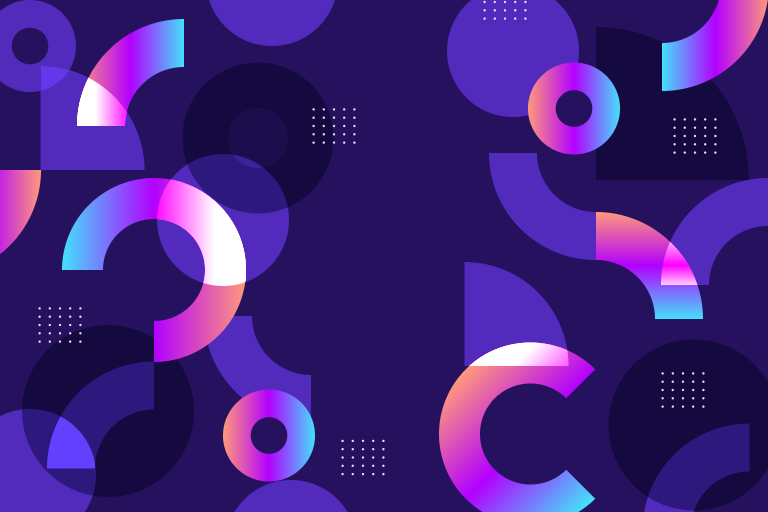
Write a Shadertoy shader that draws this background.

```glsl
// Flat geometric backdrop: discs, rings, quarter arcs and dot grids on deep indigo.
// Shapes are distance functions on a 768 x 512 layout with y pointing down.
// Violet shapes brighten what lies below them; neon arcs carry linear gradients.

const vec3 INDIGO = vec3(0.145, 0.067, 0.369);
const vec3 VIOLET = vec3(0.32, 0.17, 0.74);

float pixelSize;

float fill(float d) { return clamp(0.5 - d / pixelSize, 0.0, 1.0); }

float ring(vec2 d, float outer, float inner) {
    float r = length(d);
    return max(r - outer, inner - r);
}

// Ring limited to the quadrant given by the signs in side
float quarterArc(vec2 d, vec2 side, float outer, float inner) {
    vec2 cut = -d * side;
    return max(ring(d, outer, inner), max(cut.x, cut.y));
}

// Cyan at 0, purple at 0.5, salmon at 1
vec3 neon(float t) {
    vec3 purple = vec3(0.70, 0.0, 1.0);
    t = clamp(t, 0.0, 1.0) * 2.0 - 1.0;
    return mix(purple, t < 0.0 ? vec3(0.27, 0.88, 0.98) : vec3(1.0, 0.60, 0.48), abs(t));
}

void paint(inout vec3 col, vec3 ink, float d) { col = mix(col, ink, fill(d)); }

void brighten(inout vec3 col, float d) {
    paint(col, min(col * VIOLET / INDIGO, 1.0), d);
}

void darken(inout vec3 col, float d, float amount) {
    col *= mix(vec3(1.0), vec3(0.55, 0.58, 0.67), fill(d) * amount);
}

void mainImage(out vec4 fragColor, in vec2 fragCoord) {
    pixelSize = 512.0 / iResolution.y;
    vec2 p = vec2(384, 256) + vec2(1, -1) * (fragCoord - 0.5 * iResolution.xy) * pixelSize;
    vec3 col = INDIGO;

    // Dark shapes
    darken(col, ring(p - vec2(258, 138), 75.5, 30.0), 1.0);
    darken(col, length(p - vec2(258, 138)) - 30.0, 0.55);
    darken(col, quarterArc(p - vec2(596, 180), vec2(1, -1), 153.0, 0.0), 1.0);
    darken(col, length(p - vec2(108, 411)) - 86.0, 1.0);
    darken(col, length(p - vec2(694, 425)) - 85.5, 1.0);

    // Violet discs and quarter arcs below the neon
    vec2 discs[4] = vec2[](vec2(272, -20), vec2(513, 51), vec2(30, 475), vec2(291, 546));
    for (int i = 0; i < 4; i++) brighten(col, length(p - discs[i]) - 66.0);

    vec4 arcs[4] = vec4[](vec4(596, 153, -1, 1), vec4(311, 316, -1, 1),
                          vec4(154, 468.5, -1, -1), vec4(749.5, 530.5, -1, -1));
    for (int i = 0; i < 4; i++)
        brighten(col, quarterArc(p - arcs[i].xy, arcs[i].zw, 107.0, 59.0));

    // Neon quarter arcs
    vec2 d = p - vec2(184, 126);
    paint(col, neon(-d.x / 107.0), quarterArc(d, vec2(-1), 107.0, 59.0));
    d = p - vec2(-66, 170);
    paint(col, neon(d.x / 107.0), quarterArc(d, vec2(1), 107.0, 59.0));
    d = p - vec2(662, -16);
    paint(col, neon(d.x / 107.0), quarterArc(d, vec2(1), 107.0, 59.0));
    d = p - vec2(596, 319);
    paint(col, neon(-d.y / 107.0), quarterArc(d, vec2(1, -1), 107.0, 59.0));

    // Three-quarter arc, open at the lower left
    d = p - vec2(154, 270);
    paint(col, neon(0.5 + d.x / 184.0), max(ring(d, 92.0, 51.0), min(-d.x, d.y)));

    // Open ring with a right-angled gap facing right
    d = p - vec2(530.5, 434);
    paint(col, neon(0.5 - (d.x + d.y) / 257.0),
          max(ring(d, 91.5, 50.5), (d.x - abs(d.y)) * 0.707));

    // Small neon rings
    for (int i = 0; i < 2; i++) {
        d = p - (i == 0 ? vec2(574, 108.5) : vec2(269, 435.5));
        paint(col, neon(0.5 - d.x / 92.0), ring(d, 46.0, 18.3));
    }

    // Violet shapes above the neon
    brighten(col, length(p - vec2(223, 220)) - 66.0);
    brighten(col, quarterArc(p - vec2(40.5, 170), vec2(1, -1), 104.0, 0.0));
    brighten(col, quarterArc(p - vec2(464.5, 366), vec2(1, -1), 104.0, 0.0));
    brighten(col, quarterArc(p - vec2(768, 285), vec2(-1), 107.0, 59.0));
    paint(col, max(VIOLET, col * 1.25), ring(p - vec2(30, 46), 46.0, 18.3));

    // Five by five dot grids
    vec2 grids[6] = vec2[](vec2(334, 126), vec2(505, 2), vec2(695, 136),
                           vec2(60, 325), vec2(363, 457.5), vec2(683, 390));
    vec2 pitch = vec2(10.2, 8.3);
    for (int i = 0; i < 6; i++) {
        d = p - grids[i];
        d -= pitch * clamp(round(d / pitch), -2.0, 2.0);
        paint(col, vec3(0.93, 0.85, 0.96), length(d) - 1.15);
    }

    fragColor = vec4(col, 1.0);
}
```
